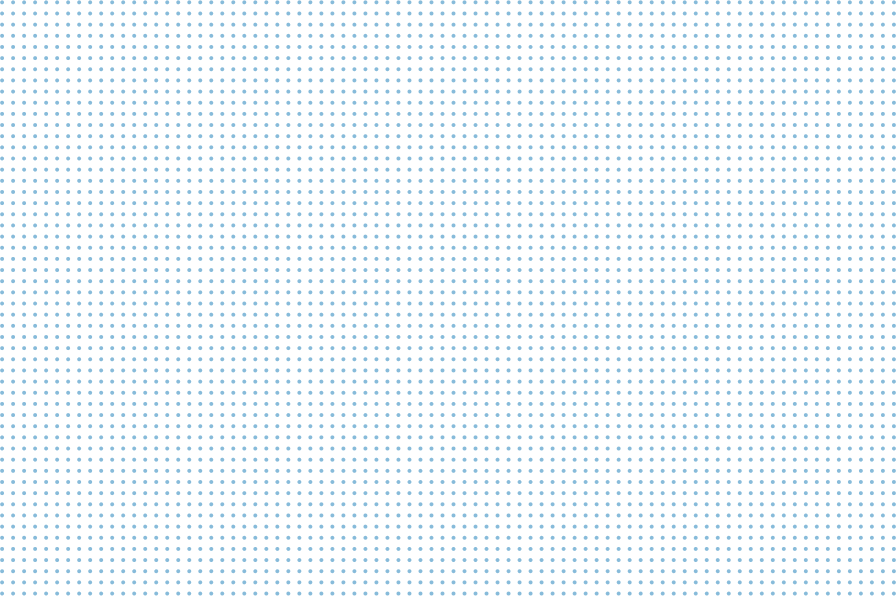
Write a Shadertoy shader that draws this pattern.

```glsl
// Draws a fine, even grid of small pale blue dots on white paper.

// Signed distance to the nearest dot, in canvas heights.
float dotGrid(vec2 p, vec2 pitch, vec2 firstDot, float radius) {
    vec2 cell = (p - firstDot) / pitch;
    vec2 offset = (fract(cell + 0.5) - 0.5) * pitch;
    return length(offset) - radius;
}

void mainImage(out vec4 fragColor, in vec2 fragCoord) {
    vec2 p = fragCoord / iResolution.y;
    float aspect = iResolution.x / iResolution.y;
    float pixel = 1.0 / iResolution.y;

    // 82 columns and 54 rows, with the outer dots close to the edges
    vec2 pitch = vec2(aspect, 1.0) / vec2(81.38, 53.43);
    float dist = dotGrid(p, pitch, pitch * vec2(0.19, 0.22), 0.00325);

    // Antialiased dot over paper
    float coverage = clamp(0.5 - dist / pixel, 0.0, 1.0);
    vec3 paper = vec3(1.0);
    vec3 ink = vec3(0.53, 0.735, 0.855);
    fragColor = vec4(mix(paper, ink, coverage), 1.0);
}
```
